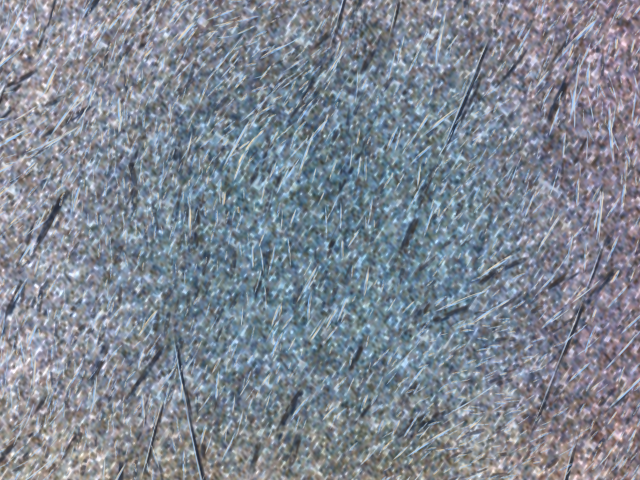
Write a Shadertoy shader that draws this texture.

```glsl
// Brushed, crystalline surface: fine iridescent grain strewn with bright needles and dark scratches.
#define GRAIN_FREQ 165.0     // grains per canvas height
#define GRAIN_CONTRAST 1.20
#define CHROMA 0.22          // strength of the cool/warm speckle
#define FRINGE 0.20          // colour split across needles
#define LEAN 1.00            // main needle direction, radians
#define BUNDLE_TURN 1.8      // how far bundles turn from it
#define EDGE_TINT vec3(0.500, 0.490, 0.525)
#define CORE_TINT vec3(0.390, 0.475, 0.530)
#define ROSE_SHIFT vec3(0.025, -0.020, 0.000)
#define GLINT vec3(0.80, 0.85, 0.89)
#define SHADOW vec3(0.15, 0.16, 0.20)

vec3 hash3(vec2 p) {
    vec3 q = fract(p.xyx * vec3(0.1031, 0.1030, 0.0973));
    q += dot(q, q.yxz + 33.33);
    return fract((q.xxy + q.yzz) * q.zyx);
}

float noise(vec2 p) {
    vec2 i = floor(p), f = fract(p);
    f = f * f * (3.0 - 2.0 * f);
    float low = mix(hash3(i).x, hash3(i + vec2(1, 0)).x, f.x);
    float high = mix(hash3(i + vec2(0, 1)).x, hash3(i + vec2(1, 1)).x, f.x);
    return mix(low, high, f.y);
}

// Coordinates along (x) and across (y) a direction
vec2 turn(vec2 p, float angle) {
    float c = cos(angle), s = sin(angle);
    return vec2(c * p.x + s * p.y, c * p.y - s * p.x);
}

// Noise slightly stretched along a direction
float grain(vec2 p, float angle, float freq) {
    return noise(turn(p, angle) * freq * vec2(0.62, 1.0) + 400.0);
}

// Lays one soft rod per occupied cell over the colour
void strew(inout vec3 col, vec2 p, float cells, float slim, float share,
           float angle, float spread, float ragged, float seed, vec3 tone, float strength) {
    vec2 home = floor(p * cells);
    float soft = max(0.8 * cells / iResolution.y, 0.5 * slim);
    for (int j = -1; j <= 1; j++)
    for (int i = -1; i <= 1; i++) {
        vec2 cell = home + vec2(i, j);
        vec3 place = hash3(cell + seed * 17.0 + 50.0);
        vec3 form = hash3(cell + seed * 31.0 + 250.0);
        float cluster = noise(cell / cells * 5.0 + seed * 3.0 + 20.0);
        if (place.z > share * 2.2 * smoothstep(0.15, 0.85, cluster)) continue;

        // Neighbours share a direction, so needles gather in bundles
        float bundle = noise(cell / cells * 4.0 + 70.0) - 0.5;
        float dir = angle + spread * (BUNDLE_TURN * bundle + 0.7 * (form.x - 0.5));
        vec2 q = turn(p * cells - cell - place.xy, dir);
        float reach = mix(0.40, 0.95, form.y);
        q.y += 0.15 * (form.z - 0.5) * q.x * q.x;
        float t = abs(q.x) / reach;
        float width = slim * (0.5 + 0.8 * form.z) * max(0.0, 1.0 - t * t * t);

        float cover = 1.0 - smoothstep(width - soft, width + soft, abs(q.y));
        cover *= 1.0 - smoothstep(0.6, 1.0, t);
        float gaps = noise(vec2(q.x * 6.0, q.y * 0.8 / slim) + form.xy * 90.0);
        cover *= mix(1.0, smoothstep(0.15, 0.75, gaps), ragged);

        // Bright rods split into blue and amber flanks, dark ones hardly
        float side = clamp(q.y / slim, -1.0, 1.0) * (form.x < 0.5 ? -1.0 : 1.0);
        vec3 hue = FRINGE * (side + 0.8 * (form.y - 0.5)) * vec3(-0.9, -0.15, 0.8);
        col = mix(col, tone + hue * (0.15 + tone.g), cover * strength);
    }
}

void mainImage(out vec4 fragColor, in vec2 fragCoord) {
    vec2 uv = fragCoord / iResolution.xy;
    vec2 p = fragCoord / iResolution.y;

    // Broad light: teal heart, grey-violet rim, rose right side
    float heart = 1.0 - smoothstep(0.12, 0.58, length((uv - vec2(0.52, 0.50)) * vec2(1.0, 0.9)));
    vec3 col = mix(EDGE_TINT, CORE_TINT, heart);
    col += ROSE_SHIFT * smoothstep(0.65, 1.0, uv.x);
    col += 0.06 * smoothstep(0.35, 0.0, uv.x);
    col += vec3(0.02, 0.015, -0.03) * smoothstep(0.25, 0.0, uv.y);
    col *= 0.84 + 0.18 * noise(p * 6.0 + 9.0) + 0.18 * noise(turn(p, LEAN) * vec2(9.0, 26.0) + 60.0);

    // Fine grain in crossing directions
    float fine = grain(p, LEAN, GRAIN_FREQ);
    float crossed = grain(p + 3.0, LEAN + 1.2, GRAIN_FREQ * 1.15);
    float broad = grain(p + 7.0, LEAN - 0.5, GRAIN_FREQ * 0.4);
    float relief = 0.42 * fine + 0.38 * crossed + 0.20 * broad - 0.5;
    col *= 1.0 + GRAIN_CONTRAST * relief;
    col += 0.20 * smoothstep(0.66, 1.0, fine) * GLINT;

    // Cool and warm speckle
    float cool = grain(p + 11.0, LEAN + 0.3, GRAIN_FREQ * 0.9) - 0.5;
    float green = grain(p + 15.0, LEAN - 0.2, GRAIN_FREQ * 0.8) - 0.5;
    col += CHROMA * cool * vec3(-0.5, 0.0, 0.6);
    col += CHROMA * green * vec3(-0.15, 0.15, -0.1);

    // Dark smudges, fibres and long upright scratches with a bright flank
    strew(col, p, 24.0, 0.11, 0.22, LEAN, 0.9, 0.9, 1.0, SHADOW + 0.06, 0.60);
    strew(col, p, 11.0, 0.070, 0.26, LEAN, 0.7, 0.9, 2.0, SHADOW, 0.75);
    strew(col, p, 3.2, 0.014, 0.50, LEAN + 0.35, 0.45, 0.9, 3.0, SHADOW, 0.85);
    strew(col, p + vec2(0.005, 0.001), 3.2, 0.007, 0.50, LEAN + 0.35, 0.45, 1.0, 3.0, GLINT, 0.70);

    // Bright needles, small to large
    strew(col, p, 48.0, 0.10, 0.34, LEAN, 1.0, 0.5, 4.0, GLINT, 0.60);
    strew(col, p, 24.0, 0.060, 0.30, LEAN, 0.9, 0.6, 5.0, GLINT, 0.80);
    strew(col, p, 12.0, 0.036, 0.20, LEAN, 0.8, 0.7, 6.0, GLINT, 0.90);

    fragColor = vec4(clamp(col, 0.0, 1.0), 1.0);
}
```
